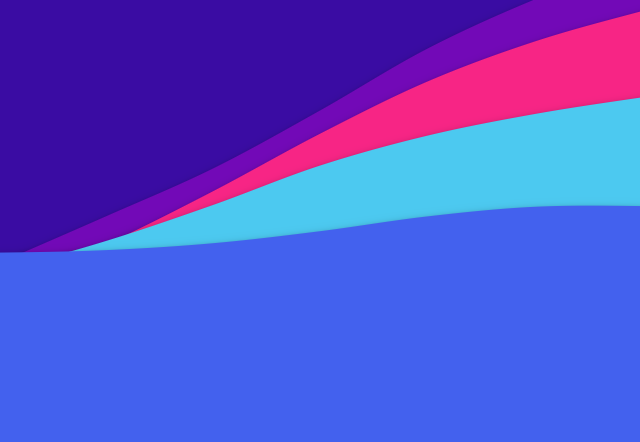
This background is drawn by a Shadertoy shader. Its source:

```glsl
// Layered waves: four flat bands rise to the right over a deep indigo field.
// Each crest is a smooth spline through evenly spaced heights; bands are
// painted back to front, each casting a faint soft shadow above its edge.

const int SPANS = 6;                  // spline segments across the canvas
const float SHADOW_STRENGTH = 0.10;
const float SHADOW_REACH = 0.005;     // fraction of canvas height

const vec3 INDIGO = vec3(0.227, 0.047, 0.639);
const vec3 PURPLE = vec3(0.447, 0.035, 0.718);
const vec3 PINK   = vec3(0.969, 0.145, 0.522);
const vec3 CYAN   = vec3(0.298, 0.788, 0.941);
const vec3 BLUE   = vec3(0.263, 0.380, 0.933);

// Catmull-Rom crest: x = height, y = slope per canvas width.
// The first and last knots lie outside the canvas and set the end slopes.
vec2 crest(float x, float knots[9]) {
    float s = clamp(x, 0.0, 1.0) * float(SPANS);
    int i = min(int(s), SPANS - 1);
    float t = s - float(i);
    float p0 = knots[i], p1 = knots[i + 1], p2 = knots[i + 2], p3 = knots[i + 3];
    float a = 0.5 * (p2 - p0);
    float b = p0 - 2.5 * p1 + 2.0 * p2 - 0.5 * p3;
    float c = 0.5 * (p3 - p0) + 1.5 * (p1 - p2);
    float height = p1 + t * (a + t * (b + t * c));
    float slope = (a + t * (2.0 * b + 3.0 * c * t)) * float(SPANS);
    return vec2(height, slope);
}

// Paints one band below its crest, with a soft shadow just above it.
vec3 paintWave(vec3 below, vec3 tint, vec2 uv, float knots[9]) {
    vec2 edge = crest(uv.x, knots);
    float slope = edge.y * iResolution.y / iResolution.x;
    float dist = (uv.y - edge.x) / sqrt(1.0 + slope * slope);
    float shadow = SHADOW_STRENGTH * exp(-max(dist, 0.0) / SHADOW_REACH);
    float cover = clamp(0.5 - dist * iResolution.y, 0.0, 1.0);
    return mix(below * (1.0 - shadow), tint, cover);
}

void mainImage(out vec4 fragColor, in vec2 fragCoord) {
    vec2 uv = fragCoord / iResolution.xy;

    // Crest heights as fractions of the canvas, left to right
    float purpleCrest[9] = float[9](0.3008, 0.4060, 0.5113, 0.6192, 0.7500, 0.8891, 1.0000, 1.0902, 1.1692);
    float pinkCrest[9]   = float[9](0.2481, 0.3421, 0.4474, 0.5677, 0.6974, 0.8148, 0.9051, 0.9737, 1.0338);
    float cyanCrest[9]   = float[9](0.3233, 0.3872, 0.4553, 0.5365, 0.6254, 0.6927, 0.7415, 0.7791, 0.8120);
    float blueCrest[9]   = float[9](0.4286, 0.4286, 0.4342, 0.4498, 0.4769, 0.5102, 0.5320, 0.5338, 0.5263);

    // Back to front
    vec3 color = INDIGO;
    color = paintWave(color, PURPLE, uv, purpleCrest);
    color = paintWave(color, PINK, uv, pinkCrest);
    color = paintWave(color, CYAN, uv, cyanCrest);
    color = paintWave(color, BLUE, uv, blueCrest);

    fragColor = vec4(color, 1.0);
}
```
